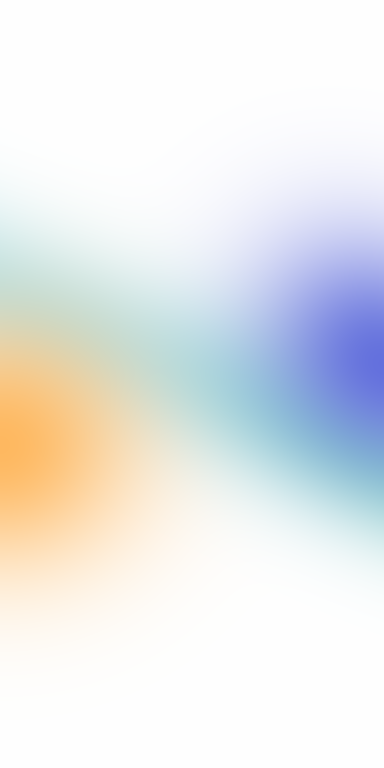
Give the GLSL for this background, as a WebGL 1 fragment shader.

```glsl
precision highp float;
// Soft pastel glows on white: a sloping cyan-to-mint band crosses the canvas,
// with an orange glow on the left edge and an indigo glow on the right.
// Each layer is a Gaussian falloff used as the opacity of a flat colour.

uniform vec2 u_resolution;

#define BAND_LEFT_Y 1.232
#define BAND_RIGHT_Y 0.815
#define BAND_SPREAD 0.151
#define ORANGE_CENTER vec2(0.0, 0.841)
#define ORANGE_SPREAD vec2(0.25, 0.225)
#define INDIGO_CENTER vec2(1.0, 1.05)
#define INDIGO_SPREAD vec2(0.225, 0.224)
#define INDIGO_LOWER_SPREAD 0.195
#define INDIGO_SLOPE -0.2

const vec3 WHITE = vec3(0.998);
const vec3 CYAN = vec3(0.735, 0.90, 0.93);
const vec3 MINT = vec3(0.59, 0.87, 0.80);
const vec3 ORANGE = vec3(0.995, 0.722, 0.375);
const vec3 INDIGO = vec3(0.39, 0.44, 0.865);

// Gaussian falloff of an offset measured in spreads
float glow(vec2 offset) {
    return exp(-0.5 * dot(offset, offset));
}

void main() {
    // Canvas units: width 1, height 2, origin at the lower left
    vec2 p = gl_FragCoord.xy / u_resolution * vec2(1.0, 2.0);
    vec3 color = WHITE;

    // Sloping band, cyan on the left and mint on the right
    float bandOffset = p.y - mix(BAND_LEFT_Y, BAND_RIGHT_Y, p.x);
    vec3 bandColor = mix(CYAN, MINT, smoothstep(0.3, 1.0, p.x));
    color = mix(color, bandColor, glow(vec2(0.0, bandOffset / BAND_SPREAD)));

    // Orange glow on the left edge
    color = mix(color, ORANGE, glow((p - ORANGE_CENTER) / ORANGE_SPREAD));

    // Sheared indigo glow on the right edge, tighter below its centre
    vec2 d = p - INDIGO_CENTER;
    d.y -= INDIGO_SLOPE * d.x;
    float spreadY = d.y < 0.0 ? INDIGO_LOWER_SPREAD : INDIGO_SPREAD.y;
    color = mix(color, INDIGO, glow(d / vec2(INDIGO_SPREAD.x, spreadY)));

    gl_FragColor = vec4(color, 1.0);
}
```
